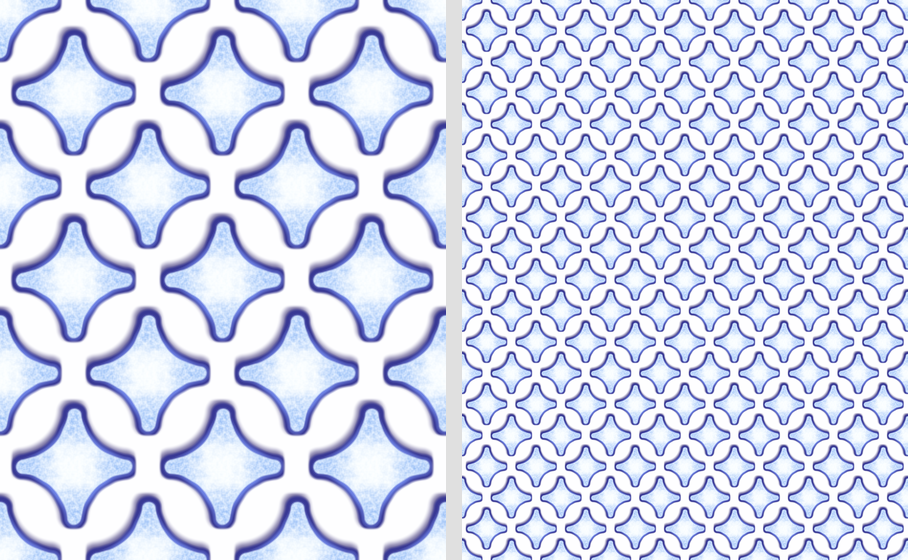
Left: one tile. Right: repeated 3 by 3.
Write a WebGL 1 fragment shader that draws this pattern.

```glsl
precision highp float;
uniform vec2 u_resolution;

vec2 gradient(vec2 cell) {
  float angle = 6.2832 * fract(sin(dot(cell, vec2(127.1, 311.7))) * 4375.85);
  return vec2(cos(angle), sin(angle));
}

float gradientNoise(vec2 p) {
  vec2 i = floor(p), f = p - i;
  vec2 w = f * f * f * (f * (f * 6.0 - 15.0) + 10.0);
  float a = dot(gradient(i), f);
  float b = dot(gradient(i + vec2(1, 0)), f - vec2(1, 0));
  float c = dot(gradient(i + vec2(0, 1)), f - vec2(0, 1));
  float d = dot(gradient(i + 1.0), f - 1.0);
  return mix(mix(a, b, w.x), mix(c, d, w.x), w.y);
}

// Signed distance to a four-pointed star: concave arcs joined to round tips
float starDistance(vec2 p) {
  vec2 q = abs(p);
  if (q.x > q.y) q = q.yx;
  return q.y < 0.344 + 0.106 * q.x
    ? 0.338 - length(q - 0.385)
    : length(q - vec2(0.0, 0.344)) - 0.049;
}

// Pale wash: white in the middle, blue and grainy towards the tips
vec3 washColor(vec2 p, float reach, float d) {
  float cloud = gradientNoise(p * 17.0 + 5.3);
  float grain = gradientNoise(p * 38.0) + 0.8 * gradientNoise(p * 71.0 + 9.1);
  float depth = smoothstep(0.05, 0.31, reach + 0.07 * cloud);
  vec3 wash = mix(vec3(0.98, 0.995, 1.0), vec3(0.74, 0.84, 0.985), depth);
  wash -= vec3(0.15, 0.10, 0.025) * grain * (0.15 + depth);
  float rim = smoothstep(-0.035, -0.008, d);
  return mix(wash, vec3(0.87, 0.93, 1.0), 0.4 * rim);
}

vec3 starTile(vec2 uv) {
  vec2 p = (fract(uv) - 0.5) * vec2(1.0, 1.255);
  float reach = max(abs(p.x), abs(p.y));
  float d = starDistance(p) + 0.007 * gradientNoise(p * 11.0 + 2.7);

  // Square frame that trims the ink and shadow at the tips
  vec2 overhang = abs(p - vec2(-0.005, 0.018)) - vec2(0.418, 0.436);
  float frame = 1.0 - smoothstep(-0.016, 0.012, max(overhang.x, overhang.y));

  // Blurred shadow, cast up and slightly left
  float shadowDistance = starDistance(p - vec2(-0.010, 0.020));
  float shadow = 0.85 * frame * (1.0 - smoothstep(0.012, 0.072, shadowDistance));
  vec3 color = mix(vec3(0.995, 0.995, 1.0), vec3(0.39, 0.36, 0.58), shadow);

  // Ink outline: bright blue inside and in the notches, navy at the tips
  float navy = 0.65 * smoothstep(0.16, 0.36, reach)
    + 0.55 * smoothstep(0.006, 0.03, d)
    + 0.35 * smoothstep(-0.15, 0.25, p.y - p.x * 0.5) - 0.1;
  vec3 ink = mix(vec3(0.42, 0.50, 0.89), vec3(0.22, 0.22, 0.58), clamp(navy, 0.0, 1.0));
  color = mix(color, ink, frame * (1.0 - smoothstep(0.022, 0.048, d)));

  return mix(washColor(p, reach, d), color, smoothstep(-0.009, 0.007, d));
}

void main() {
  // Three repeats each way, with a second set of stars half a cell along
  vec2 uv = 3.0 * gl_FragCoord.xy / u_resolution;
  gl_FragColor = vec4(min(starTile(uv), starTile(uv + 0.5)), 1.0);
}
```
